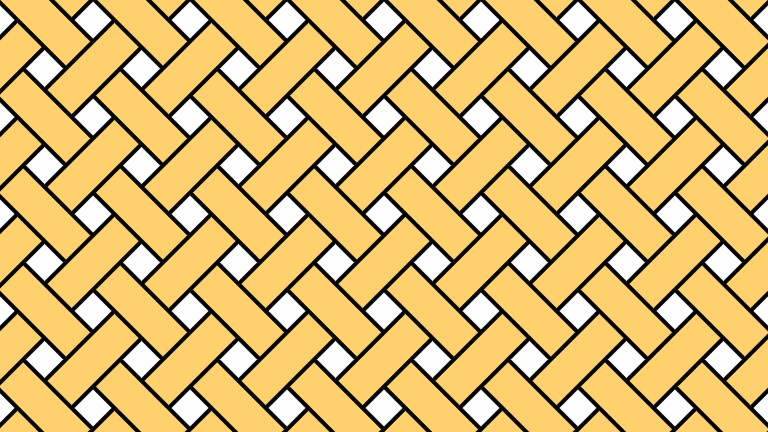
A Shadertoy shader for this pattern:

```glsl
// Diagonal basket weave of flat yellow strips with dark outlines and white gaps.

// Antialiased coverage of a signed distance (positive inside).
float coverage(float dist, float pixel) {
    return clamp(dist / pixel + 0.5, 0.0, 1.0);
}

void mainImage(out vec4 fragColor, in vec2 fragCoord) {
    const float period = 0.2245;     // horizontal repeat, in canvas heights
    const float fillHalf = 0.249;    // half width of a strip, in cells
    const float outerHalf = 0.309;   // the same with its outline

    // Rotate by 45 degrees so that the gaps sit on integer points
    vec2 p = (fragCoord - 0.5 * iResolution.xy) / iResolution.y;
    p = (p - vec2(0.0, 0.0046)) / period;
    vec2 weave = vec2(p.x + p.y, p.y - p.x);
    float pixel = sqrt(2.0) / (period * iResolution.y);

    // One crossing per cell; the upper strip alternates like a checkerboard
    vec2 cell = floor(weave);
    vec2 local = abs(weave - cell - 0.5);
    bool risingOnTop = mod(cell.x + cell.y, 2.0) < 0.5;
    float across = risingOnTop ? local.y : local.x;
    float along = risingOnTop ? local.x : local.y;

    // Upper strip, lower strip cut off by it, and the open gap
    float upper = fillHalf - across;
    float lower = min(fillHalf - along, across - outerHalf);
    float gap = min(across, along) - outerHalf;

    vec3 color = vec3(0.012, 0.008, 0.008);
    color = mix(color, vec3(0.996, 0.82, 0.43), coverage(max(upper, lower), pixel));
    color = mix(color, vec3(0.995), coverage(gap, pixel));
    fragColor = vec4(color, 1.0);
}
```
